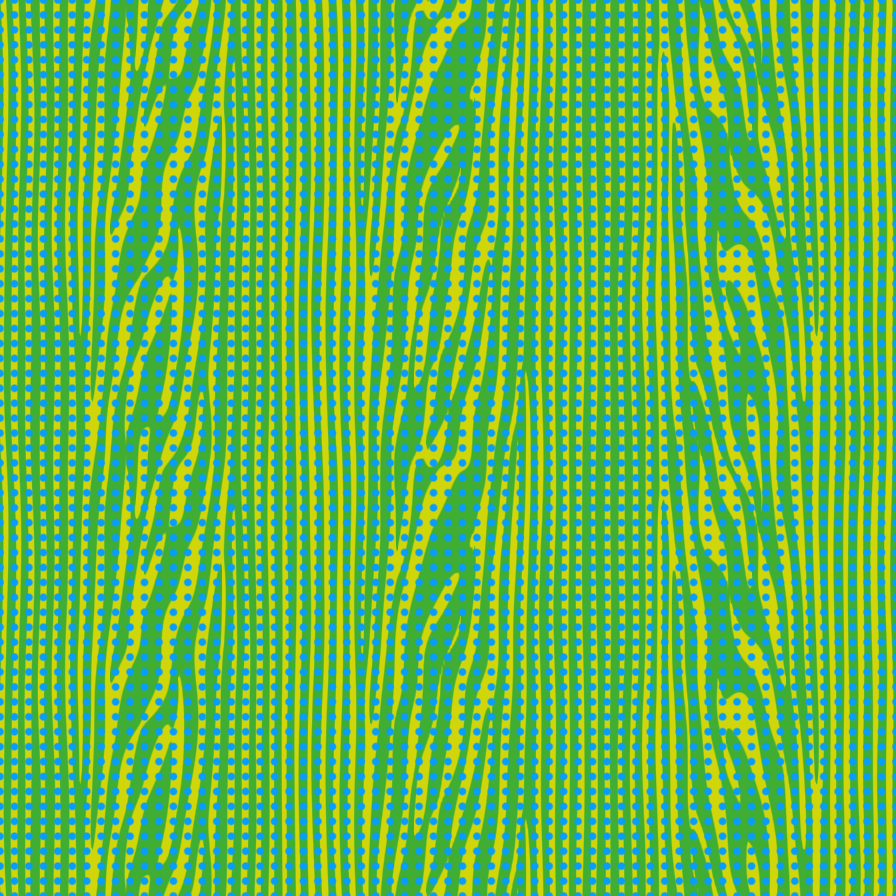
This pattern is drawn by a Shadertoy shader. Its source:

```glsl
const float TAU = 6.2831853;
const float PERIOD = 0.5; // two repeats down the canvas

// Phase winding around a column of grain forks that recurs every PERIOD
float forkPhase(vec2 p, vec2 fork) {
    vec2 d = (p - fork) * 0.5 * TAU / PERIOD;
    return atan(sin(d.y), tanh(5.5 * d.x) * cos(d.y));
}

// Slanted band of grain, wider spaced, with forks strewn across it
float knotBand(vec2 p, float left, float right, float shift) {
    float phase = -TAU * 3.6 * smoothstep(left - 0.03, right + 0.03, p.x);
    for (int i = 0; i < 5; i++) {
        float k = float(i);
        float y = PERIOD * fract(k * 0.618 + shift);
        float scatter = 0.036 * sin(k * 2.4 + shift * 9.0);
        phase += forkPhase(p, vec2(right + scatter, y));
        phase -= forkPhase(p, vec2(left - scatter, y + 0.19));
    }
    return phase;
}

// Strength of the three knotted zones across the canvas
float knotZone(float x) {
    float wave = 0.5 + 0.5 * cos(TAU * (x - 0.495) / 0.32);
    return wave * wave;
}

// Slow bending of the straight grain, wilder in the knotted zones
float grainSway(vec2 p) {
    float t = TAU * p.y / PERIOD;
    float straight = 0.8 * sin(p.x * 17.0 + sin(t))
                   + 0.5 * sin(p.x * 43.0 + 1.3 * sin(t + p.x * 9.0))
                   + 0.2 * sin(2.0 * t + p.x * 31.0);
    float wild = 1.3 * sin(t + p.x * 47.0 + sin(2.0 * t))
               + 0.7 * sin(2.0 * t - p.x * 83.0);
    return straight + wild * knotZone(p.x);
}

// Positive inside a grain line
float grainLines(vec2 p) {
    vec2 mirrored = vec2(1.0 - p.x, p.y);
    float phase = TAU * 66.0 * p.x + grainSway(p);
    phase += knotBand(p, 0.125, 0.225, 0.87);
    phase -= knotBand(mirrored, 0.125, 0.225, 0.87);
    phase += knotBand(p, 0.44, 0.55, 0.154);

    // Lines thin out into bare patches and swell into long drops
    float t = TAU * p.y / PERIOD;
    float swell = 0.22 * sin(p.x * 71.0 + 1.5 * sin(t + p.x * 23.0))
                + 0.14 * sin(p.x * 129.0 - t);
    float drops = 0.55 * sin(p.x * 97.0 + 2.0 * sin(t + p.x * 37.0))
                + 0.4 * sin(t * 2.0 - p.x * 58.0 + sin(t));
    return cos(phase) - 0.28 + swell + drops * knotZone(p.x);
}

void mainImage(out vec4 fragColor, in vec2 fragCoord) {
    vec2 uv = fragCoord / iResolution.xy;
    float pixel = 1.0 / iResolution.y;

    // Yellow grain on green
    float grain = grainLines(uv);
    float soft = max(0.9 * fwidth(grain), 0.001);
    vec3 color = mix(vec3(0.25, 0.68, 0.20), vec3(0.82, 0.84, 0.04),
                     smoothstep(-soft, soft, grain));

    // Regular blue dots over everything
    vec2 grid = vec2(62.0, 60.0);
    vec2 cell = (fract(uv * grid + 0.5) - 0.5) / grid;
    float dotDistance = length(cell) - 0.0042;
    color = mix(color, vec3(0.03, 0.61, 0.99),
                1.0 - smoothstep(-1.1 * pixel, 1.1 * pixel, dotDistance));

    fragColor = vec4(color, 1.0);
}
```
